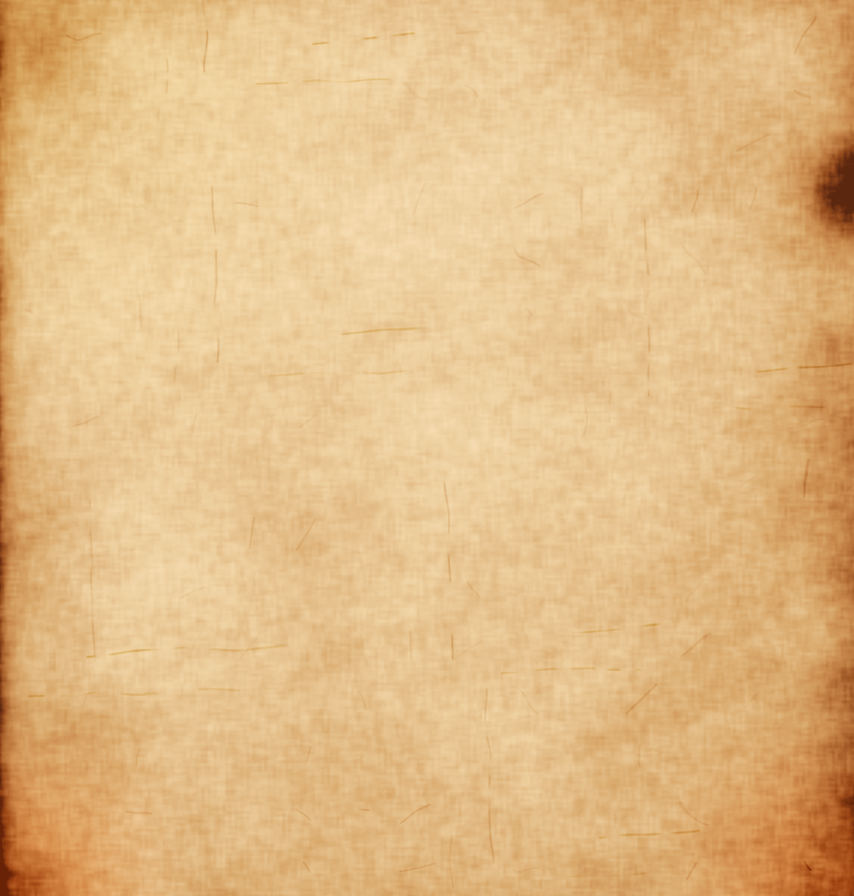
This texture is drawn by a Shadertoy shader. Its source:

```glsl
// Aged parchment with scorched edges, soft stains, fine fibres and scratches.
#define BASE_TONE 1.34
#define CLOUD_AMOUNT 2.3
#define GRAIN_AMOUNT 1.5
#define FIBRE_AMOUNT 0.55
#define WRINKLE_AMOUNT 0.9
#define EDGE_AMOUNT 1.0
#define SCRATCH_AMOUNT 1.5
#define SCRATCH_WIDTH 0.0009
#define CRACK_CELL 0.062
#define CRACK_CHANCE 0.36

const int STAINS = 12;
// Stains: centre, radius, tone change (negative bleaches the paper).
const vec4 stains[STAINS] = vec4[](
    vec4(0.05, 0.96, 0.06, 1.2), vec4(0.96, 0.79, 0.045, 3.4),
    vec4(0.02, 0.37, 0.08, 1.3), vec4(0.90, 0.01, 0.11, 1.7),
    vec4(0.03, 0.03, 0.09, 1.3), vec4(0.11, 0.17, 0.07, 0.9),
    vec4(0.45, 0.15, 0.08, 0.6), vec4(0.12, 0.66, 0.16, -0.7),
    vec4(0.59, 0.15, 0.06, -0.7), vec4(0.72, 0.97, 0.09, 0.7),
    vec4(0.68, 0.22, 0.12, 0.5), vec4(0.40, 0.71, 0.19, -0.4));

const int CLUSTERS = 7;
// Scratch clusters: anchor, strength.
const vec3 clusters[CLUSTERS] = vec3[](
    vec3(0.352, 0.951, 1.1), vec3(0.365, 0.625, 0.8), vec3(0.625, 0.293, 0.9),
    vec3(0.098, 0.267, 1.0), vec3(0.848, 0.586, 0.7), vec3(0.229, 0.273, 0.6),
    vec3(0.671, 0.065, 0.7));

// Paper colours from bleached to burnt.
const vec3 palette[8] = vec3[](
    vec3(0.96, 0.86, 0.69), vec3(0.93, 0.81, 0.62), vec3(0.89, 0.74, 0.53),
    vec3(0.85, 0.66, 0.42), vec3(0.80, 0.56, 0.32), vec3(0.71, 0.44, 0.22),
    vec3(0.58, 0.29, 0.11), vec3(0.36, 0.15, 0.06));

float hash(vec2 p) {
    vec3 q = fract(p.xyx * 0.1031);
    q += dot(q, q.yzx + 33.33);
    return fract((q.x + q.y) * q.z);
}

float noise(vec2 p) {
    vec2 i = floor(p), f = fract(p);
    f = f * f * (3.0 - 2.0 * f);
    return mix(mix(hash(i), hash(i + vec2(1, 0)), f.x),
               mix(hash(i + vec2(0, 1)), hash(i + vec2(1, 1)), f.x), f.y);
}

float fbm(vec2 p) {
    float sum = 0.0, amp = 0.5;
    for (int i = 0; i < 5; i++) {
        sum += amp * noise(p);
        p = mat2(1.6, 1.2, -1.2, 1.6) * p + 17.3;
        amp *= 0.5;
    }
    return sum;
}

// Soft-edged line from a to b.
float stroke(vec2 p, vec2 a, vec2 b) {
    vec2 ab = b - a;
    float t = clamp(dot(p - a, ab) / dot(ab, ab), 0.0, 1.0);
    float d = length(p - a - ab * t);
    return 1.0 - smoothstep(0.0, SCRATCH_WIDTH + 1.2 / iResolution.y, d);
}

vec3 paperColour(float tone) {
    float t = clamp(tone, 0.0, 6.99);
    int i = int(t);
    return mix(palette[i], palette[i + 1], fract(t));
}

// Darkening toward the four borders, broken up by noise.
float edgeBurn(vec2 p, float width) {
    float left = 2.2 * exp(-p.x / 0.010) + 1.7 * exp(-p.x / 0.055);
    float right = 2.7 * exp(-(width - p.x) / 0.065);
    float top = 1.0 * exp(-(1.0 - p.y) / 0.045);
    float bottom = 1.1 * exp(-p.y / 0.075);
    return (left + right + top + bottom) * (0.35 + 1.3 * fbm(p * 9.0 + 40.0));
}

float stainTone(vec2 p) {
    float sum = 0.0;
    vec2 q = p + 0.07 * (vec2(fbm(p * 13.0), fbm(p * 13.0 + 60.0)) - 0.5);
    for (int i = 0; i < STAINS; i++) {
        vec2 d = (q - stains[i].xy) / stains[i].z;
        sum += stains[i].w * exp(-dot(d, d));
    }
    return sum;
}

// x: brown upright scratches, y: golden level scratches.
vec2 scratches(vec2 p) {
    vec2 sum = vec2(0);
    vec2 wobble = 0.006 * (vec2(noise(p * 26.0), noise(p * 26.0 + 9.0)) - 0.5);
    for (int i = 0; i < CLUSTERS; i++) {
        vec2 q = p - clusters[i].xy + wobble;
        float upright = stroke(q, vec2(-0.128, 0.167), vec2(-0.122, -0.029))
                      + 0.6 * stroke(q, vec2(-0.167, 0.004), vec2(-0.167, -0.055));
        float level = stroke(q, vec2(0), vec2(0.111, 0.010))
                    + 0.7 * stroke(q, vec2(-0.065, -0.044), vec2(0.09, -0.039));
        sum += clusters[i].z * vec2(upright, level);
    }
    return sum * smoothstep(0.25, 0.65, noise(p * 70.0));
}

// Short random cracks, at most one per cell.
float cracks(vec2 p) {
    vec2 q = (p + 0.012 * (noise(p * 45.0) - 0.5)) / CRACK_CELL;
    vec2 id = floor(q);
    float angle = 6.2832 * hash(id + 5.0);
    vec2 arm = vec2(cos(angle), sin(angle)) * mix(0.08, 0.36, hash(id + 11.0));
    vec2 local = (fract(q) - 0.5) * CRACK_CELL;
    return step(hash(id + 23.0), CRACK_CHANCE) * hash(id + 31.0)
         * stroke(local, -arm * CRACK_CELL, arm * CRACK_CELL);
}

void mainImage(out vec4 fragColor, in vec2 fragCoord) {
    vec2 p = fragCoord / iResolution.y;
    float width = iResolution.x / iResolution.y;

    // Broad tone: mottling, borders and stains
    float tone = BASE_TONE + 0.5 * (0.5 - p.y) + 0.55 * (p.x / width - 0.5);
    tone += CLOUD_AMOUNT * (fbm(p * 6.0 + 3.0) - 0.48);
    tone += EDGE_AMOUNT * edgeBurn(p, width) + stainTone(p);

    // Slanted wrinkles, strongest at the upper right
    vec2 slant = mat2(0.94, -0.34, 0.34, 0.94) * p;
    float wrinkle = fbm(slant * vec2(7.0, 32.0)) - 0.48;
    tone += WRINKLE_AMOUNT * wrinkle * (0.5 + p.x);

    // Grain and woven fibres
    tone += GRAIN_AMOUNT * (fbm(p * 85.0) - 0.48);
    tone += FIBRE_AMOUNT * (noise(p * vec2(70, 300)) + noise(p * vec2(300, 70)) - 1.0);

    // Scratches and cracks
    vec2 marks = scratches(p);
    tone += SCRATCH_AMOUNT * (marks.x + marks.y + 0.65 * cracks(p));
    vec3 colour = paperColour(tone);

    // Golden scratches, yellow upper left, reddish lower corners
    colour.b -= 0.07 * clamp(marks.y, 0.0, 1.0);
    colour.b -= 0.035 * smoothstep(0.5, 0.0, p.x) * smoothstep(0.4, 1.0, p.y);
    float corner = smoothstep(0.22, 0.0, p.y) * smoothstep(0.25, 0.48, abs(p.x / width - 0.5));
    colour += corner * vec3(0.05, -0.02, -0.04);

    fragColor = vec4(clamp(colour, 0.0, 1.0), 1.0);
}
```
